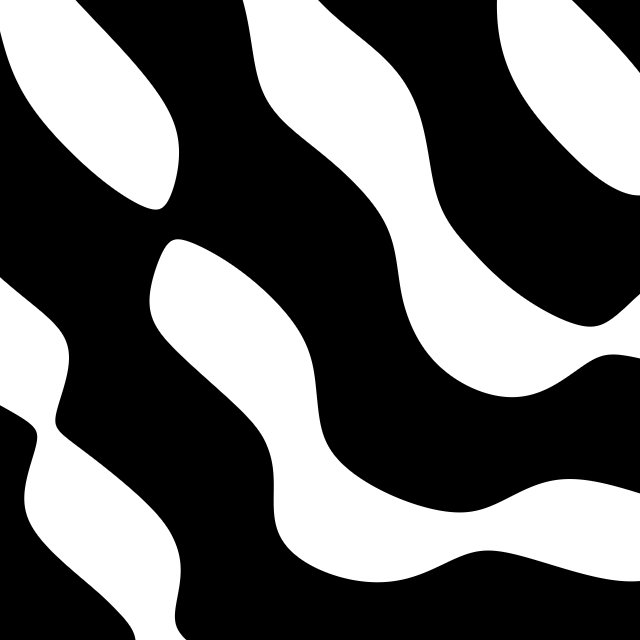
Write a WebGL 1 fragment shader that draws this pattern.

```glsl
precision highp float;

// Draws white rounded bars and winding bands on black. Two crossing plane
// waves are summed and cut at a level; a slow shift of strength from one wave
// to the other decides which neighbouring bars join into bands.

uniform vec2 u_resolution;

const float TAU = 6.2831853;

// Strength of the slanted wave over the level one; s runs along the diagonal.
float waveBalance(float s) {
  float gap = (s - 0.64) / 0.195;
  float balance = 0.88 - 0.57 * exp(-gap * gap);
  return mix(balance, -0.7, smoothstep(1.11, 1.56, s));
}

// Positive inside the white bands; p has its origin at the upper left.
float bandField(vec2 p) {
  vec2 q = p - vec2(0.365, 0.521);
  float slanted = cos(TAU * dot(q, vec2(-2.57, 1.54)));
  // The level wave tightens slightly towards the bottom.
  float level = cos(TAU * q.y * (2.99 + 0.8 * q.y));
  float tilt = 0.5 * waveBalance(p.x + p.y);
  return (1.0 + tilt) * slanted + (1.0 - tilt) * level - 0.41;
}

void main() {
  vec2 p = gl_FragCoord.xy / u_resolution;
  p.y = 1.0 - p.y;

  // Local slope per pixel turns the field into a distance in pixels.
  vec2 pixel = 1.0 / u_resolution;
  float field = bandField(p);
  vec2 slope = vec2(bandField(p + vec2(pixel.x, 0.0)),
                    bandField(p + vec2(0.0, pixel.y))) - field;
  float edge = field / max(length(slope), 1e-5);

  float white = clamp(edge + 0.5, 0.0, 1.0);
  gl_FragColor = vec4(vec3(white), 1.0);
}
```
